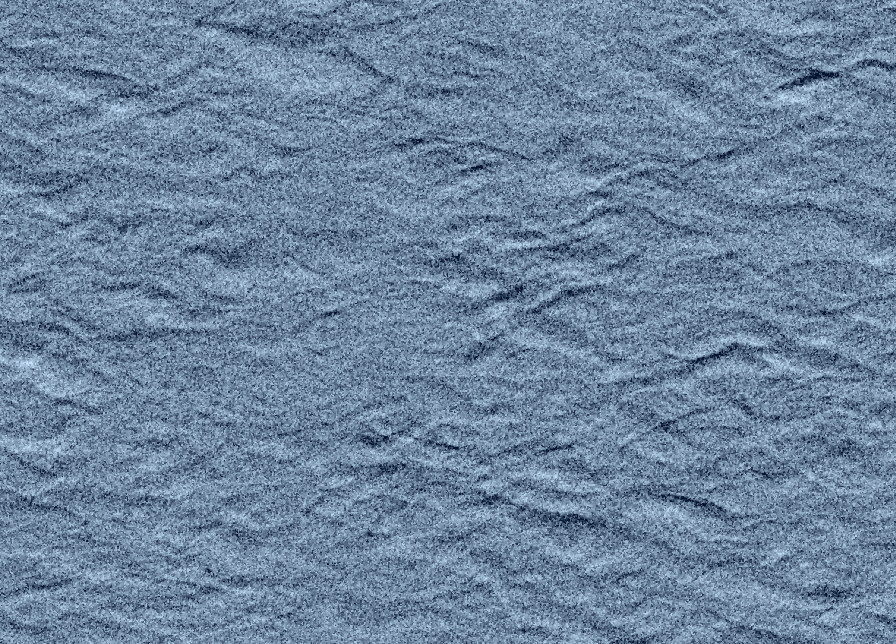
This texture is drawn by a Shadertoy shader. Its source:

```glsl
// Draws a grainy blue-grey sheet wrinkled by shallow, mostly level creases lit from above.

// Lengths are in canvas heights, strengths in tone (0 to 1)
const float BASE_TONE = 0.537;
const float GRAIN_CELLS = 440.0;
const float GRAIN_STRENGTH = 0.30;
const vec2  RELIEF_FREQ = vec2(5.5, 14.0);
const float RELIEF_STEP = 0.0045;
const float RELIEF_STRENGTH = 0.74;
const float CREASE_STRENGTH = 0.21;
const float CREASE_TILT = 0.42;
const vec2  LONG_CREASE_CELL = vec2(0.20, 0.062);
const vec2  SHORT_CREASE_CELL = vec2(0.095, 0.036);
const float WARP = 0.026;
const float SHADOW_SKEW = 0.6;
const vec3  TINT_SCALE = vec3(0.94, 1.0, 0.99);
const vec3  TINT_OFFSET = vec3(-0.06, 0.0, 0.108);

vec2 hash2(vec2 p) {
    vec3 q = fract(p.xyx * vec3(0.1031, 0.1030, 0.0973));
    q += dot(q, q.yzx + 33.33);
    return fract((q.xx + q.yz) * q.zy);
}

// Gradient noise, roughly -1 to 1
float corner(vec2 cell, vec2 offset) {
    return dot(hash2(cell) * 2.0 - 1.0, offset);
}

float noise(vec2 p) {
    vec2 i = floor(p), f = p - i;
    vec2 u = f * f * f * (f * (f * 6.0 - 15.0) + 10.0);
    vec2 e = vec2(1.0, 0.0);
    float low = mix(corner(i, f), corner(i + e, f - e), u.x);
    float high = mix(corner(i + e.yx, f - e.yx), corner(i + 1.0, f - 1.0), u.x);
    return 1.6 * mix(low, high, u.y);
}

// Cellular speckle: bell-shaped random values around scattered points
float grain(vec2 p) {
    vec2 i = floor(p);
    float sum = 0.0, total = 0.0;
    for (int y = -1; y <= 1; y++)
    for (int x = -1; x <= 1; x++) {
        vec2 cell = i + vec2(x, y);
        vec2 d = cell + hash2(cell) - p;
        vec2 value = hash2(cell + 517.3);
        float weight = exp(-12.0 * dot(d, d));
        sum += weight * (value.x + value.y - 1.0);
        total += weight;
    }
    return sum / total;
}

// Ridged height, each octave sheared the opposite way
float relief(vec2 p) {
    float height = 0.0, amplitude = 1.0, shear = 0.25;
    vec2 freq = RELIEF_FREQ;
    for (int k = 0; k < 4; k++) {
        float n = noise(vec2(p.x, p.y + shear * p.x) * freq + float(k) * 19.7);
        height += amplitude * (0.5 * n - sqrt(n * n + 0.0012));
        amplitude *= 0.52;
        freq *= 1.8;
        shear = -shear * 1.15;
    }
    return height;
}

// Scattered bent folds: a dark underside with a soft lit crest above
float creases(vec2 p, vec2 size, float seed) {
    vec2 i = floor(p / size);
    float shade = 0.0;
    for (int y = -1; y <= 1; y++)
    for (int x = -1; x <= 1; x++) {
        vec2 cell = i + vec2(x, y);
        vec2 place = hash2(cell + seed);
        vec2 form = hash2(cell + seed + 71.9);
        vec2 look = hash2(cell + seed + 143.1);
        vec2 d = p - (cell + 0.15 + 0.7 * place) * size;
        float along = d.x / (size.x * mix(0.35, 0.75, form.x));
        float taper = max(1.0 - along * along, 0.0);
        float bend = (look.y - 0.5) * 0.3 * size.y * along * along;
        float across = d.y - d.x * CREASE_TILT * (form.y * 2.0 - 1.0) - bend;
        float t = across / (size.y * mix(0.065, 0.13, look.y) * (0.4 + 0.6 * taper));
        float shadow = exp(-t * t * (t > 0.0 ? 2.2 : 0.5));
        float crest = exp(-pow((t - 1.8) / 1.2, 2.0));
        shade += taper * pow(look.x, 1.6) * (0.5 * crest - shadow);
    }
    return shade;
}

void mainImage(out vec4 fragColor, in vec2 fragCoord) {
    vec2 p = fragCoord / iResolution.y;

    // Uneven bending of the sheet
    vec2 bent = p + WARP * vec2(noise(p * 7.0 + 3.1), 0.6 * noise(p * 8.0 + 41.7));
    bent += 0.3 * WARP * vec2(noise(p * 29.0 + 8.3), 0.8 * noise(p * 24.0 + 63.2));

    // Light from above on the folds, with calmer patches
    float slope = relief(bent) - relief(bent + vec2(0.0, RELIEF_STEP));
    float activity = 0.88 + 0.45 * noise(p * vec2(2.5, 4.0) + 12.4);
    float folds = creases(bent, LONG_CREASE_CELL, 5.0)
                + 0.8 * creases(bent, SHORT_CREASE_CELL, 211.0);

    float light = 0.02 * noise(p * 3.0 + 90.5);
    light += activity * (RELIEF_STRENGTH * slope + CREASE_STRENGTH * folds);
    light += GRAIN_STRENGTH * grain(p * GRAIN_CELLS);

    // Stretch the shadows and hold back the highlights
    float tone = clamp(BASE_TONE + light - SHADOW_SKEW * light * light, 0.08, 0.90);

    fragColor = vec4(clamp(tone * TINT_SCALE + TINT_OFFSET, 0.0, 1.0), 1.0);
}
```
